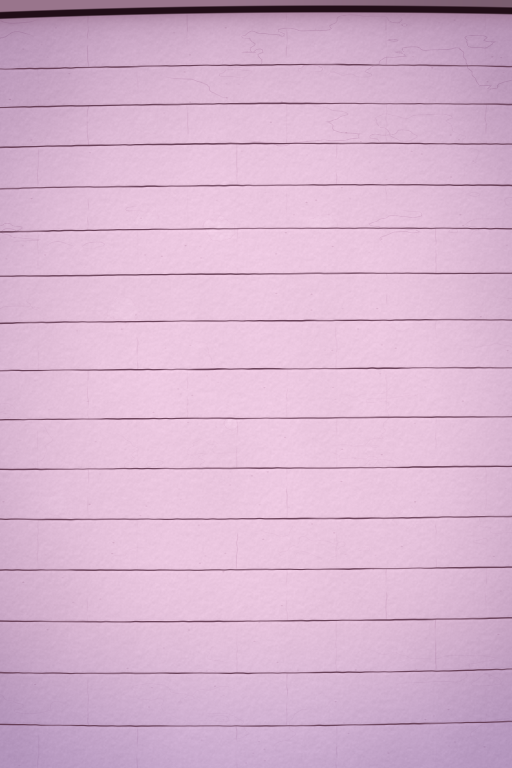
Write a WebGL 2 fragment shader that draws this texture.

```glsl
#version 300 es
precision highp float;
uniform vec2 u_resolution;
out vec4 fragColor;

const int GROOVES = 15;
const vec3 LIT_PINK = vec3(0.922, 0.78, 0.877);
const vec3 DIM_MAUVE = vec3(0.715, 0.58, 0.715);
const vec3 GROOVE_PLUM = vec3(0.36, 0.20, 0.29);
const vec3 EAVE_SHADE = vec3(0.58, 0.42, 0.53);
const vec3 BEAM_FACE = vec3(0.60, 0.46, 0.55);
const vec3 BEAM_DARK = vec3(0.13, 0.05, 0.09);

float hash(vec2 p) {
  vec3 q = fract(vec3(p.xyx) * 0.1031);
  q += dot(q, q.yzx + 33.33);
  return fract((q.x + q.y) * q.z);
}

float noise(vec2 p) {
  vec2 i = floor(p), f = fract(p);
  f = f * f * (3.0 - 2.0 * f);
  return mix(mix(hash(i), hash(i + vec2(1, 0)), f.x),
             mix(hash(i + vec2(0, 1)), hash(i + vec2(1, 1)), f.x), f.y);
}

float fbm(vec2 p) {
  float sum = 0.0, amp = 0.5;
  for (int i = 0; i < 4; i++) {
    sum += amp * noise(p);
    p = p * 2.03 + 17.3;
    amp *= 0.5;
  }
  return sum;
}

// Crisp line around d = 0, covering one pixel of falloff
float stroke(float d, float halfWidth, float px) {
  return clamp((halfWidth - abs(d)) / px + 0.5, 0.0, 1.0);
}

// Depth of groove k below the top edge; boards widen downward
float grooveDepth(float k) {
  return 0.0846 + 0.0516 * k + 0.000704 * k * k - 0.0047 * sin(0.4488 * k);
}

// Slight tilt and lens bow of the horizontal lines
float lensBow(float u, float depth) {
  return -0.002 * u + u * u * (0.0046 - 0.0085 * depth);
}

// Raised paint relief, lit from above
float relief(vec2 p, float scale) {
  return fbm(p * scale) - fbm((p + vec2(0.0008, 0.002)) * scale);
}

// Signed light of scattered ragged patches: pale core, shaded rim
float scuffs(vec2 p, float size, float chance, float px) {
  vec2 cell = floor(p / size);
  vec2 centre = (cell + 0.35 + 0.3 * vec2(hash(cell + 3.1), hash(cell + 8.7))) * size;
  float radius = size * mix(0.07, 0.15, hash(cell + 5.3));
  float d = length((p - centre) * vec2(0.85, 1.2)) - radius;
  d += (fbm(p * 90.0) - 0.47) * radius * 1.2;
  float core = 1.0 - smoothstep(-0.006, px, d);
  float rim = stroke(d, 0.0007, px) * noise(p * 110.0);
  return step(hash(cell + 1.9), chance) * (core * (0.3 + relief(p, 150.0) * 1.2) - 0.7 * rim);
}

// Tiny pits of varied strength in the paint
float pits(vec2 p, float size, float px) {
  vec2 cell = floor(p / size);
  vec2 offset = 0.1 + 0.8 * vec2(hash(cell + 2.2), hash(cell + 6.4));
  float d = length((p - (cell + offset) * size) * vec2(0.7, 1.0));
  float strength = hash(cell + 4.6);
  return step(hash(cell + 9.5), 0.12) * strength * stroke(d, 0.0008, px);
}

void main() {
  float px = 1.0 / u_resolution.y;
  vec2 p = gl_FragCoord.xy * px;
  p.y = 1.0 - p.y;
  float u = 2.0 * gl_FragCoord.x / u_resolution.x - 1.0;
  float v = 2.0 * p.y - 1.0;
  float depth = p.y - lensBow(u, p.y);

  // Grooves, their lit lower lips and the index of the current board
  float row = 0.0, groove = 0.0, lip = 0.0;
  for (int k = 0; k < GROOVES; k++) {
    float fk = float(k);
    float wobble = (noise(vec2(p.x * 12.0, fk * 9.7)) - 0.5) * 0.0008
                 + (noise(vec2(p.x * 130.0, fk * 5.3)) - 0.5) * 0.0006;
    float d = depth - grooveDepth(fk) - wobble;
    float wear = mix(0.68, 1.0, smoothstep(0.2, 0.65, noise(vec2(p.x * 26.0, fk * 7.3))));
    float width = mix(0.0007, 0.0011, noise(vec2(p.x * 18.0, fk * 4.1 + 50.0)));
    row += step(0.0, d);
    groove = max(groove, wear * stroke(d, width, px));
    lip += stroke(d - 0.003, 0.001, px) * noise(vec2(p.x * 60.0, fk * 3.7))
         - 0.5 * stroke(d + 0.0022, 0.001, px);
  }

  // Painted wall, dimmer at the rim and cooler at the foot
  float rim = 0.65 * u * u + 0.9 * v * v;
  vec3 color = mix(LIT_PINK, DIM_MAUVE, smoothstep(0.04, 1.55, rim));
  color += vec3(-0.015, 0.0, 0.02) * smoothstep(0.78, 1.0, p.y);
  color += 0.012 * (hash(vec2(row, 4.0)) - 0.5) + 0.03 * (fbm(p * vec2(14.0, 8.0)) - 0.47);
  color += 0.05 * relief(p, 170.0) + 0.016 * (noise(p * 420.0) - 0.5);

  // Faint staggered block joints
  float column = (p.x - mix(0.1145, 0.0495, mod(row, 2.0))) / 0.1295;
  float nearest = floor(column + 0.5);
  float jointGap = (column - nearest) * 0.1295 + (noise(vec2(p.y * 130.0, nearest)) - 0.5) * 0.002;
  float jointFade = hash(vec2(nearest + 20.0, row)) * smoothstep(0.2, 0.7, noise(p * 90.0));
  color -= vec3(0.045, 0.06, 0.05) * jointFade * stroke(jointGap, 0.0007, px);

  // Hairline cracks of even width, mostly in the upper boards
  float field = fbm(p * vec2(9.0, 24.0) + 40.0) - 0.5;
  float slope = length(vec2(dFdx(field), dFdy(field))) / px;
  float crackArea = smoothstep(0.56, 0.72, noise(p * vec2(8.0, 17.0) + 5.0));
  crackArea *= mix(1.0, 0.3, smoothstep(0.2, 0.5, p.y));
  color -= vec3(0.06, 0.08, 0.065) * crackArea * stroke(field / max(slope, 1.0), 0.0005, px);

  // Scuffs gather toward the middle; pits are everywhere
  float central = mix(0.35, 1.0, smoothstep(0.9, 0.2, length(vec2(u, v))));
  color += vec3(0.035, 0.05, 0.04) * central * scuffs(p, 0.12, 0.26, px);
  color -= vec3(0.07, 0.09, 0.08) * pits(p, 0.017, px);
  color += 0.02 * lip;
  color = mix(color, GROOVE_PLUM, groove * 0.88);

  // Overhanging beam with its shadow
  float edge = 0.0165 - 0.003 * u + 0.005 * u * u;
  float below = p.y - edge;
  color = mix(color, EAVE_SHADE, 0.6 * exp(-max(below, 0.0) / 0.012));
  vec3 beam = mix(BEAM_FACE, BEAM_FACE * 0.8, smoothstep(-0.2, 1.0, u));
  beam = mix(beam, BEAM_DARK, smoothstep(-px, px, below + 0.0088));
  color = mix(beam, color, smoothstep(-px, px, below));

  fragColor = vec4(clamp(color, 0.0, 1.0), 1.0);
}
```
